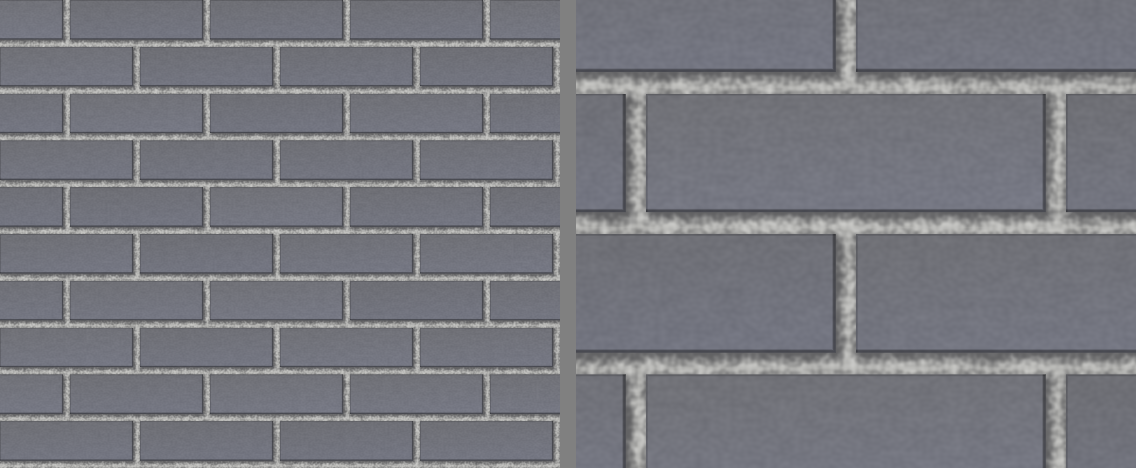
Left: the whole. Right: its middle third, enlarged.
A Shadertoy shader for this texture:

```glsl
const vec2 GRID = vec2(12.0, 10.0);        // canvas size in course heights
const float BRICK_LENGTH = 3.0;            // one brick with its joint
const vec2 JOINT = vec2(0.145, 0.155);
const vec2 HALF_BRICK = 0.5 * (vec2(BRICK_LENGTH, 1.0) - JOINT);

const vec3 FACE_TOP = vec3(0.437, 0.440, 0.463);
const vec3 FACE_BOTTOM = vec3(0.458, 0.466, 0.512);
const vec3 MORTAR = vec3(0.715, 0.715, 0.705);
const vec3 SHADOW = vec3(0.33, 0.33, 0.34);

float hash(vec2 cell) {
    vec3 h = fract(cell.xyx * vec3(0.1031, 0.1030, 0.0973));
    h += dot(h, h.yzx + 33.33);
    return fract((h.x + h.y) * h.z);
}

float cornerSlope(vec2 cell, vec2 offset, vec2 period) {
    float angle = 6.28319 * hash(mod(cell, period));
    return dot(vec2(cos(angle), sin(angle)), offset);
}

// Gradient noise that wraps after a whole number of cells
float noise(vec2 p, vec2 period) {
    vec2 i = floor(p), f = fract(p);
    vec2 u = f * f * f * (f * (f * 6.0 - 15.0) + 10.0);
    vec2 e = vec2(1.0, 0.0);
    float low = mix(cornerSlope(i, f, period),
                    cornerSlope(i + e.xy, f - e.xy, period), u.x);
    float high = mix(cornerSlope(i + e.yx, f - e.yx, period),
                     cornerSlope(i + e.xx, f - e.xx, period), u.x);
    return mix(low, high, u.y);
}

float wallNoise(vec2 p, vec2 frequency) {
    return noise(p * frequency, GRID * frequency);
}

// Position relative to the nearest brick centre in a given course
vec2 brickLocal(vec2 p, float course) {
    float start = 0.5 * BRICK_LENGTH * mod(course, 2.0);
    float x = p.x - start - HALF_BRICK.x + 0.5 * BRICK_LENGTH;
    return vec2(mod(x, BRICK_LENGTH) - 0.5 * BRICK_LENGTH,
                p.y - course - JOINT.y - HALF_BRICK.y);
}

float boxDistance(vec2 p, vec2 halfSize) {
    vec2 d = abs(p) - halfSize;
    return length(max(d, 0.0)) + min(max(d.x, d.y), 0.0);
}

// Soft shadow cast down and right by this course and the one below
float castShadow(vec2 p, float course, float roughness) {
    float shade = 0.0;
    for (int k = 0; k < 2; k++) {
        vec2 q = brickLocal(p - vec2(0.022, -0.032), course - float(k));
        float d = boxDistance(q, HALF_BRICK) + 0.035 * roughness;
        shade = max(shade, 1.0 - smoothstep(-0.035, 0.085, d));
    }
    return shade;
}

vec3 mortarColor(vec2 p, float course) {
    float grain = wallNoise(p, vec2(22.0));
    float blotch = wallNoise(p, vec2(7.0));
    vec3 color = MORTAR + 0.09 * grain + 0.06 * blotch;
    return mix(color, SHADOW, 0.85 * castShadow(p, course, blotch + grain));
}

vec3 faceColor(vec2 p, vec2 local, float tone, float pixel) {
    vec2 uv = 0.5 + 0.5 * local / HALF_BRICK;
    float slope = clamp(1.15 - uv.y - 0.25 * (1.0 - uv.x), 0.0, 1.0);
    vec3 color = mix(FACE_TOP, FACE_BOTTOM, slope) + 0.012 * (tone - 0.5);

    // Fine grain and faint brushed marks
    color += 0.026 * wallNoise(p, vec2(20.0, 26.0));
    color += 0.018 * wallNoise(p, vec2(5.0, 11.0));

    // Dark lower and right edges, fainter upper and left edges
    vec2 farEdge = HALF_BRICK - local, nearEdge = HALF_BRICK + local;
    float dark = 1.0 - smoothstep(0.012, 0.022 + pixel, min(nearEdge.y, farEdge.x));
    float faint = 1.0 - smoothstep(0.006, 0.012 + pixel, min(farEdge.y, nearEdge.x));
    return color * (1.0 - 0.38 * dark) * (1.0 - 0.16 * faint);
}

void mainImage(out vec4 fragColor, in vec2 fragCoord) {
    vec2 p = fragCoord / iResolution.xy * GRID;
    float pixel = GRID.y / iResolution.y;
    float course = floor(p.y);
    vec2 local = brickLocal(p, course);

    // The brick centre identifies the brick, wrapped across the canvas
    vec2 brick = vec2(mod(floor((p.x - local.x) * 2.0 + 0.5), 2.0 * GRID.x), course);
    vec3 face = faceColor(p, local, hash(brick), pixel);
    vec3 mortar = mortarColor(p, course);

    float d = boxDistance(local, HALF_BRICK);
    float coverage = 1.0 - smoothstep(-0.5 * pixel, 0.5 * pixel, d);
    fragColor = vec4(mix(mortar, face, coverage), 1.0);
}
```
